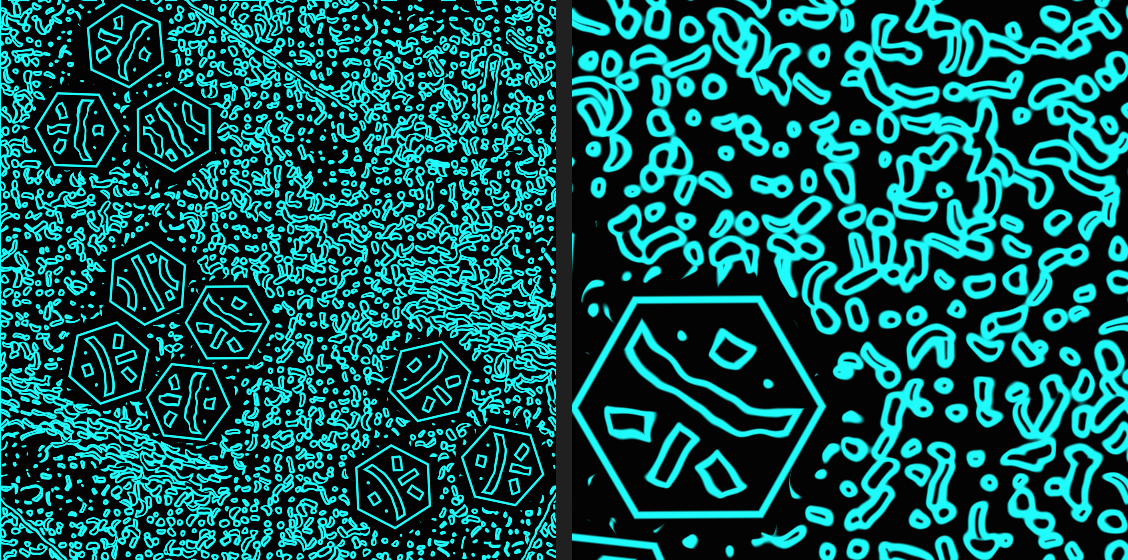
Left, the full canvas; right, a detail of the centre.
Give the GLSL for this pattern, as a Shadertoy shader.

```glsl
vec2 hash2(vec2 p) {
    vec3 h = fract(p.xyx * vec3(.1031, .1030, .0973));
    h += dot(h, h.yzx + 33.33);
    return fract((h.xx + h.yz) * h.zy);
}

float noise(vec2 p) {
    vec2 i = floor(p), f = fract(p);
    f *= f * (3. - 2. * f);
    return mix(mix(hash2(i).x, hash2(i + vec2(1, 0)).x, f.x),
               mix(hash2(i + vec2(0, 1)).x, hash2(i + 1.).x, f.x), f.y);
}

float segment(vec2 p, vec2 a, vec2 b) {
    p -= a;
    b -= a;
    return length(p - b * clamp(dot(p, b) / dot(b, b), 0., 1.));
}

float box(vec2 p, vec2 halfSize) {
    p = abs(p) - halfSize;
    return length(max(p, 0.)) + min(max(p.x, p.y), 0.);
}

float hexagon(vec2 p, float apothem) {
    p = abs(p);
    return max(p.x, p.x * .5 + p.y * .866) - apothem;
}

float smoothMin(float a, float b, float k) {
    float h = max(k - abs(a - b), 0.) / k;
    return min(a, b) - h * h * k * .25;
}

// Two bands where the grains lie along a falling diagonal
float streak(vec2 p) {
    float band = min(segment(p, vec2(.0, .28), vec2(.35, .14)),
                     segment(p, vec2(.76, .5), vec2(.95, .36)));
    return 1. - smoothstep(.03, .09, band);
}

// Union of bent capsules, one per jittered cell
float grains(vec2 p, float cell) {
    p /= cell;
    float d = 9.;
    for (int k = 0; k < 9; k++) {
        vec2 c = floor(p) + vec2(k % 3, k / 3) - 1.;
        vec2 place = hash2(c + 40.), shape = hash2(c + 171.), turn = hash2(c + 313.);
        float along = streak(c * cell);
        float angle = mix(turn.x * 6.283, -.5 + .3 * turn.x, along);
        vec2 axis = vec2(cos(angle), sin(angle)), q = p - c - .2 - .6 * place;
        float x = dot(q, axis), y = dot(q, vec2(-axis.y, axis.x));
        y -= (turn.y - .5) * 1.6 * x * x;
        float halfLength = shape.x * shape.x * .55 + .25 * along;
        float capsule = length(vec2(max(abs(x) - halfLength, 0.), y)) - .12 - .16 * shape.y;
        d = smoothMin(d, capsule, .12);
    }
    return d * cell;
}

// Bars, arcs and small tiles inside a hexagon
float motif(vec2 q, vec2 seed) {
    float clip = hexagon(q, .053);
    q += .012 * seed.y * (vec2(noise(q * 70. + seed * 50.), noise(q * 70. + 90.)) - .5);
    float side = abs(q.x), d;
    if (seed.x < .45) {
        d = box(q, vec2(.052, .006));
        d = min(d, abs(length(vec2(q.x, abs(q.y) - .07)) - .036) - .0065);
        d = min(d, box(vec2(side - .037, q.y - .026), vec2(.007, .005)));
        d = min(d, length(vec2(side - .038, q.y + .025)) - .001);
    } else {
        vec2 tile = mat2(.9, -.44, .44, .9) * vec2(side - .031, q.y - .028);
        d = abs(length(q + vec2(0, .125)) - .12) - .0065;
        d = min(d, box(q - vec2(0, .032), vec2(.006, .017)));
        d = min(d, box(tile, vec2(.012, .007)));
        d = min(d, box(q + vec2(0, .04), vec2(.009, .007)));
        d = min(d, length(vec2(side - .03, q.y + .034)) - .001);
    }
    return max(d, clip);
}

void mainImage(out vec4 fragColor, in vec2 fragCoord) {
    vec2 p = fragCoord / iResolution.y;
    float right = iResolution.x / iResolution.y;

    // Rings of hexagons: centre, ring radius, first angle
    vec4 rings[3] = vec4[3](vec4(.224, .818, .1, 1.57),
                            vec4(.3, .388, .112, .33),
                            vec4(.789, .206, .115, 1.76));
    float hex = 9.;
    vec2 local = p, seed = vec2(0);
    for (int k = 0; k < 3; k++) {
        int count = k == 1 ? 4 : 3;
        for (int j = 0; j < count; j++) {
            float a = rings[k].w + 6.283 * float(j) / float(count);
            vec2 h = hash2(vec2(k * 7 + 3, j * 5 + 11));
            vec2 q = p - rings[k].xy - rings[k].z * vec2(cos(a), sin(a));
            float t = 6.283 * h.y;
            q = mat2(cos(t), sin(t), -sin(t), cos(t)) * q;
            float d = hexagon(q, .064);
            if (d < hex) { hex = d; local = q; seed = h; }
        }
    }

    // Long seams, wide loops at upper right, then fine grains between them
    vec2 w = p + .004 * (vec2(noise(p * 90.), noise(p * 90. + 57.)) - .5);
    float seam = min(segment(w, vec2(.33, 1), vec2(.63, .8)),
                 min(segment(w, vec2(0, .11), vec2(.12, 0)),
                     segment(w, vec2(right - .06, 0), vec2(right, .12))));
    float corner = smoothstep(.55, .85, p.x) * smoothstep(.5, .8, p.y);
    float loops = grains(w, .075) + .008 + .04 * (1. - corner);
    float fine = grains(w, .0195) + .003 * smoothstep(.5, .9, noise(p * 7.));
    fine += .008 * (1. - smoothstep(0., .03, hex));
    fine = max(fine, .007 - min(abs(loops), seam));

    float line = min(min(abs(fine), abs(loops)), seam);
    line = min(line, p.x);
    line = min(line, 1. - p.y + .01 * step(noise(p.xx * 30.), .5));
    if (hex < 0.) line = abs(motif(local, seed));
    line = min(line, abs(hex));

    float soft = max(.0008, .5 / iResolution.y);
    float ink = 1. - smoothstep(.0021 - soft, .0021 + soft, line);
    fragColor = vec4(mix(vec3(.01), vec3(.12, .98, .98), ink), 1);
}
```
